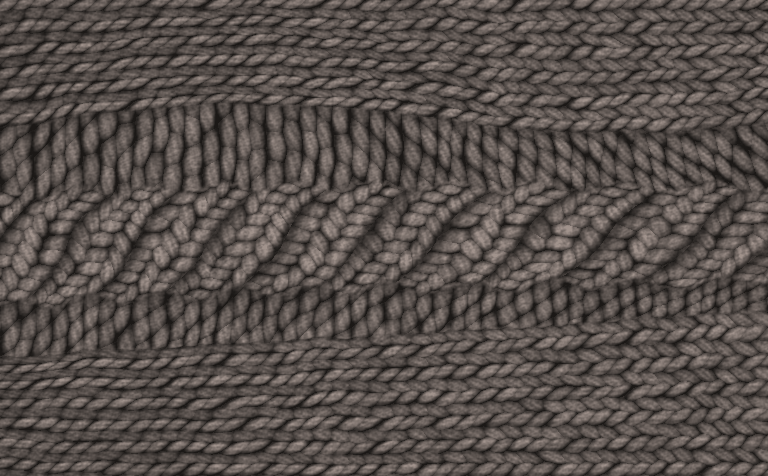
A Shadertoy shader for this texture:

```glsl
// Grey-brown knitted wool: a twisted cable between purl bands and curved ribs.
#define TOP_RIBS 5.4
#define BOTTOM_RIBS 6.0
#define RIB_STITCHES 40.0
#define PURL_STITCHES 46.0
#define CABLE_ROPES 3.0
#define WARP 0.012
#define FUZZ 0.26
#define DARK_WOOL vec3(0.105, 0.095, 0.088)
#define LIGHT_WOOL vec3(0.630, 0.575, 0.550)

vec2 hash2(vec2 p) {
    vec3 q = fract(vec3(p.xyx) * vec3(0.1031, 0.1030, 0.0973));
    q += dot(q, q.yzx + 33.33);
    return fract((q.xx + q.yz) * q.zy);
}

float cornerGradient(vec2 cell, vec2 offset) {
    return dot(hash2(cell) * 2.0 - 1.0, offset);
}

float gradientNoise(vec2 p) {
    vec2 i = floor(p), f = fract(p);
    vec2 w = f * f * f * (f * (f * 6.0 - 15.0) + 10.0);
    vec2 e = vec2(1.0, 0.0);
    float low = mix(cornerGradient(i, f), cornerGradient(i + e, f - e), w.x);
    float high = mix(cornerGradient(i + e.yx, f - e.yx),
                     cornerGradient(i + 1.0, f - 1.0), w.x);
    return mix(low, high, w.y);
}

// Tone of overlapping yarn loops that run along q.x, one row per unit of q.y.
// Odd rows lean by lean * (1 - 2 * alternate).
float stitches(vec2 q, vec2 radius, float lean, float alternate, vec2 light) {
    float best = -9.0, tone = 0.0;
    for (int j = -1; j <= 1; j++)
    for (int i = -1; i <= 1; i++) {
        vec2 cell = floor(q) + vec2(i, j);
        vec2 rnd = hash2(cell + 57.0);
        float odd = mod(cell.y, 2.0);
        vec2 d = q - cell - 0.5 - 0.30 * (rnd - 0.5);
        d.x -= 0.5 * odd - 0.25;
        d.y -= lean * (1.0 - 2.0 * odd * alternate) * d.x;
        float height = 1.0 - dot(d / radius, d / radius);
        if (height > best) {
            best = height;
            float ply = sin(d.x * 9.0 + d.y * 13.0 + rnd.y * 6.0);
            tone = 0.72 * smoothstep(-0.8, 1.1, height) + dot(d, light)
                 + (0.07 * ply + 0.18 * (rnd.x - 0.5)) * smoothstep(-0.3, 0.6, height);
        }
    }
    return tone;
}

// Ribs: pairs of half stitches, ropes at the left that open into vees at the right.
float ribs(float x, float row) {
    float tone = stitches(vec2(x * RIB_STITCHES, row * 2.0), vec2(0.62, 0.46),
                          0.62, mix(0.30, 0.90, x), vec2(0.0, 0.18));
    float furrow = 0.5 + 0.5 * cos(6.2832 * row);
    float second = smoothstep(0.42, 0.65, fract(row)) * smoothstep(1.0, 0.9, fract(row));
    return tone * (1.12 - 0.24 * furrow) * (1.0 - mix(0.34, 0.06, x) * second) + 0.02;
}

// Purl: upright loops in staggered rows.
float purl(float x, float row, float lean) {
    return 0.94 * stitches(vec2(row, x * PURL_STITCHES), vec2(0.60, 0.44),
                           lean, 0.0, vec2(0.12, -0.14));
}

// Cable: t spans -1 to 1 across the band, phase counts the strands.
float cable(float phase, float t) {
    float strand = phase - 0.42 * t - 0.24 * t * t * t;
    float f = fract(strand);
    // Stitch rows stay square to the strand as it bends
    float run = 1.54 * (0.42 + 0.72 * t * t);
    float squareOff = 4.4 * (f - 0.5) * run / sqrt(1.0 + run * run);
    float along = 3.9 * t + 0.9 * t * t * t + squareOff;
    float tone = stitches(vec2(along, strand * CABLE_ROPES), vec2(0.62, 0.47),
                          0.42, 0.85, vec2(0.08, -0.12));
    float bulge = smoothstep(0.0, 0.30, f) * smoothstep(1.0, 0.84, f);
    float groove = 0.58 * (1.0 - 0.35 * t * t);
    return (tone + 0.03) * mix(1.0 - groove, 1.10, bulge) * (1.0 - 0.15 * t * t * t * t);
}

void mainImage(out vec4 fragColor, in vec2 fragCoord) {
    vec2 uv = fragCoord / iResolution.xy;
    vec2 p = uv * vec2(1.61, 1.0);
    vec2 bend = vec2(gradientNoise(p * 8.0), gradientNoise(p * 8.0 + 31.0));
    float x = uv.x + WARP * bend.x;
    float y = uv.y + WARP * bend.y;

    // Borders of the bands
    float topEdge = 0.752 - 0.0315 * cos(6.6 * (x - 0.8));
    float bottomEdge = 0.25 + 0.095 * x;
    float cableY = 0.475 + 0.045 * x + 0.008 * sin(5.0 * x);
    float cableHalf = 0.116 - 0.018 * x;
    float t = (y - cableY) / cableHalf;

    // Purl bands, shaded beside the cable and under the ribs
    float upperRow = 2.7 * (y - cableY - cableHalf) / (topEdge - cableY - cableHalf);
    float lowerRow = 2.2 * (y - bottomEdge) / (cableY - cableHalf - bottomEdge);
    float tone = t > 0.0 ? purl(x, upperRow, 0.35 - 1.1 * x)
                         : purl(x + 0.37, lowerRow - 9.0, 0.30);
    tone *= 1.0 - 0.40 * smoothstep(0.40, 0.0, abs(t) - 0.95) * (t > 0.0 ? 0.2 : 1.0);
    tone *= 1.0 - 0.30 * smoothstep(0.03, 0.0, topEdge - y);

    // Cable with scalloped borders
    float phase = 11.0 * x - 1.25 * x * x + 0.08;
    float scallop = 1.0 + 0.10 * cos(6.2832 * (phase - 0.66 * sign(t) - 0.5));
    tone = mix(tone, cable(phase, t), smoothstep(scallop + 0.07, scallop - 0.07, abs(t)));

    // Ribs above and below
    float topRow = TOP_RIBS * (y - topEdge) / (1.0 - topEdge);
    float depth = (bottomEdge - y) / bottomEdge;
    float sag = 1.3 * exp(-7.0 * x) * depth * (1.2 - depth);
    float bottomRow = -BOTTOM_RIBS * depth - sag - 20.0;
    tone = mix(tone, ribs(x, topRow), smoothstep(-0.006, 0.006, y - topEdge));
    tone = mix(tone, ribs(x, bottomRow), smoothstep(-0.006, 0.006, bottomEdge - y));

    // Fibre fuzz, uneven dye and soft corner falloff
    float fuzz = gradientNoise(vec2(p.x * 75.0 + p.y * 60.0, p.y * 150.0 - p.x * 70.0))
               + 0.6 * gradientNoise(p * 200.0);
    tone += FUZZ * fuzz * (0.35 + tone) + 0.05 * gradientNoise(p * 4.0 + 9.0);
    vec2 c = uv - vec2(0.5, 0.48);
    tone *= 1.04 - 0.25 * dot(c, c);
    fragColor = vec4(mix(DARK_WOOL, LIGHT_WOOL, clamp(tone, 0.0, 1.0)), 1.0);
}
```
